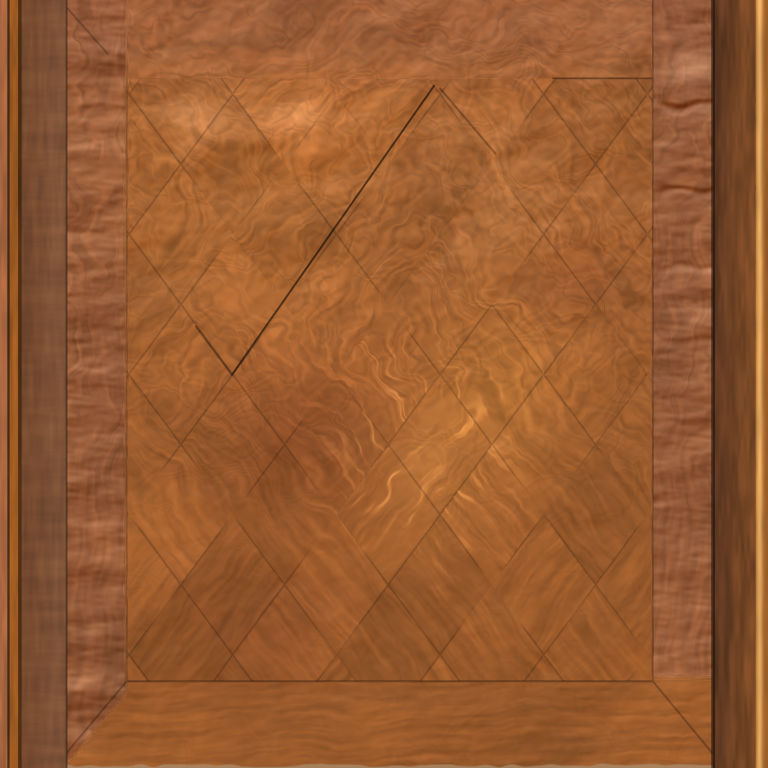
Write a WebGL 1 fragment shader that draws this texture.

```glsl
precision highp float;
// Varnished oak panel: diagonal parquet, mitred border and side mouldings.
uniform vec2 u_resolution;

float hash(vec2 p) {
  vec3 q = fract(vec3(p.xyx) * 0.1031);
  q += dot(q, q.yzx + 33.33);
  return fract((q.x + q.y) * q.z);
}

float noise(vec2 p) {
  vec2 i = floor(p), f = fract(p);
  f = f * f * (3.0 - 2.0 * f);
  return mix(mix(hash(i), hash(i + vec2(1.0, 0.0)), f.x),
             mix(hash(i + vec2(0.0, 1.0)), hash(i + 1.0), f.x), f.y);
}

float fbm(vec2 p) {
  float sum = 0.0, amp = 0.5;
  for (int i = 0; i < 4; i++) {
    sum += amp * noise(p);
    p = mat2(1.6, 1.2, -1.2, 1.6) * p + 7.3;
    amp *= 0.5;
  }
  return sum;
}

float blob(vec2 p, vec2 center, vec2 radius) {
  vec2 d = (p - center) / radius;
  return exp(-dot(d, d));
}

float band(float x, float lo, float hi) {
  float aa = 0.7 / u_resolution.y;
  return smoothstep(lo - aa, lo + aa, x) - smoothstep(hi - aa, hi + aa, x);
}

float seam(vec2 p, vec2 a, vec2 b, float width) {
  vec2 ap = p - a, ab = b - a;
  float d = length(ap - ab * clamp(dot(ap, ab) / dot(ab, ab), 0.0, 1.0));
  return 1.0 - smoothstep(width * 0.3, width + 0.7 / u_resolution.y, d);
}

// Streaks running along dir, bent by a slow warp.
float grain(vec2 p, vec2 dir, float bend) {
  float along = dot(p, dir);
  float across = dot(p, vec2(-dir.y, dir.x)) + bend * (fbm(p * 13.0) - 0.5);
  return 0.6 * noise(vec2(along * 16.0, across * 150.0))
       + 0.4 * noise(vec2(along * 38.0 + 9.0, across * 270.0)) - 0.5;
}

// Uneven varnish surface; wrinkles lie flat on the side borders.
float relief(vec2 p, float side) {
  return mix(fbm(p * vec2(13.0, 17.0) + 4.0), fbm(p * vec2(10.0, 30.0) + 2.0), side);
}

vec3 panel(vec2 p) {
  float inside = band(p.x, 0.165, 0.850) * band(p.y, 0.113, 0.898);
  float side = max(1.0 - smoothstep(0.160, 0.168, p.x), smoothstep(0.847, 0.852, p.x));
  side *= smoothstep(0.0, 0.01, p.y - min(0.113, max(1.19 * (p.x - 0.087), 0.0)));

  // Diamond lattice with its own grain and tint in each tile
  vec2 q = (p - vec2(0.573, 0.330)) / vec2(0.27, 0.365);
  vec2 lattice = 2.0 * vec2(q.x + q.y, q.x - q.y);
  vec2 tile = floor(lattice), f = fract(lattice);
  float pick = hash(tile + 31.0);
  vec2 dir = pick > 0.42 ? vec2(0.60, -0.80) : vec2(0.59, 0.81);
  dir = mix(vec2(1.0, 0.06), dir, inside);
  dir = normalize(mix(dir, vec2(0.12, 1.0), side));
  float calm = smoothstep(0.55, 0.25, p.y);
  float lines = grain(p, dir, mix(0.11, 0.025, calm));

  // Broad colour zones
  vec3 col = mix(vec3(0.59, 0.345, 0.165), vec3(0.635, 0.380, 0.195), smoothstep(0.1, 0.8, p.y));
  col = mix(col, vec3(0.61, 0.37, 0.235), smoothstep(0.86, 0.96, p.y) * 0.8);
  col = mix(col, vec3(0.57, 0.35, 0.235), side * 0.75);
  col += vec3(0.08, 0.065, 0.02) * blob(p, vec2(0.65, 0.50), vec2(0.09, 0.11));
  col += vec3(0.07, 0.06, 0.03) * blob(p, vec2(0.55, 0.39), vec2(0.07, 0.09));
  col += vec3(0.06, 0.04, 0.015) * blob(p, vec2(0.32, 0.72), vec2(0.17, 0.16));
  col += vec3(0.05, 0.05, 0.04) * blob(p, vec2(0.66, 0.72), vec2(0.07, 0.09));
  col -= vec3(0.07, 0.06, 0.025) * blob(p, vec2(0.39, 0.43), vec2(0.12, 0.10));
  col -= vec3(0.08, 0.06, 0.03) * blob(p, vec2(0.73, 0.63), vec2(0.10, 0.06));
  col -= vec3(0.05, 0.04, 0.01) * blob(p, vec2(0.33, 0.19), vec2(0.12, 0.08));
  col *= 1.0 + inside * 0.10 * (hash(tile + 5.0) - 0.5) + 0.22 * (fbm(p * 7.0) - 0.47);

  // Grain, curling figure and golden flecks
  float curl = fbm(p * vec2(9.0, 11.0) + 0.6 * fbm(p * 22.0));
  float figure = sin(curl * 85.0 + lines * 2.0) * (1.0 - calm * 0.6) * (1.0 - side * 0.7);
  col *= 1.0 + 0.24 * lines + 0.035 * figure;
  float fleck = smoothstep(0.12, 0.4, lines) * blob(p, vec2(0.55, 0.41), vec2(0.10, 0.12));
  col += vec3(0.20, 0.17, 0.10) * fleck;

  // Light catching bumps in the varnish
  float slope = relief(p + vec2(-0.004, 0.005), side) - relief(p, side);
  float gloss = 0.25 + 0.65 * side + 0.5 * smoothstep(0.45, 0.8, p.y) * (1.0 - side);
  col += vec3(0.75, 0.68, 0.60) * slope * gloss;
  float shine = blob(p, vec2(0.25, 0.85), vec2(0.05, 0.025)) + blob(p, vec2(0.37, 0.85), vec2(0.05, 0.02))
              + blob(p, vec2(0.90, 0.91), vec2(0.03, 0.04)) + blob(p, vec2(0.90, 0.60), vec2(0.03, 0.015));
  col += vec3(0.13, 0.12, 0.11) * shine * (0.4 + fbm(p * 30.0));
  for (int i = 0; i < 4; i++) {
    float y = 0.862 - 0.100 * float(i) + 0.02 * (hash(vec2(float(i), 3.0)) - 0.5);
    float d = p.y - y - 0.012 * (noise(p * 35.0) - 0.5);
    float span = smoothstep(0.850, 0.870, p.x) * (1.0 - 0.2 * float(i));
    col += span * (0.12 * exp(-pow((d + 0.009) / 0.006, 2.0)) - 0.17 * exp(-pow(d / 0.004, 2.0)));
  }

  // Joints between tiles and around the border
  vec2 edge = min(f, 1.0 - f) * 0.108;
  float joint = 1.0 - smoothstep(0.0004, 0.0022, min(edge.x, edge.y));
  col *= 1.0 - 0.17 * joint * inside * smoothstep(0.3, 0.65, noise(p * 14.0));
  float cuts = seam(p, vec2(0.302, 0.512), vec2(0.565, 0.888), 0.0013);
  cuts = max(cuts, 0.6 * seam(p, vec2(0.255, 0.575), vec2(0.302, 0.512), 0.0013));
  cuts = max(cuts, 0.5 * seam(p, vec2(0.573, 0.885), vec2(0.645, 0.800), 0.0013));
  cuts = max(cuts, 0.6 * seam(p, vec2(0.720, 0.898), vec2(0.850, 0.898), 0.0012));
  cuts = max(cuts, 0.5 * seam(p, vec2(0.165, 0.113), vec2(0.850, 0.113), 0.0014));
  cuts = max(cuts, 0.4 * seam(p, vec2(0.850, 0.113), vec2(0.850, 1.0), 0.0012));
  cuts = max(cuts, 0.25 * seam(p, vec2(0.165, 0.113), vec2(0.165, 0.898), 0.0012));
  cuts = max(cuts, 0.45 * seam(p, vec2(0.087, 0.020), vec2(0.165, 0.113), 0.0014));
  cuts = max(cuts, 0.45 * seam(p, vec2(0.927, 0.020), vec2(0.850, 0.113), 0.0014));
  cuts = max(cuts, 0.4 * seam(p, vec2(0.087, 0.990), vec2(0.140, 0.930), 0.0014));
  col *= 1.0 - 0.55 * cuts;
  float chipped = 1.0 - smoothstep(0.002, 0.005, p.y + 0.005 * (noise(p * 60.0) - 0.5));
  return mix(col, vec3(0.66, 0.54, 0.41), chipped * 0.8);
}

void main() {
  vec2 p = gl_FragCoord.xy / u_resolution;
  float x = p.x, streak = grain(p, vec2(0.0, 1.0), 0.004);
  vec3 col = panel(p);

  // Left moulding
  vec3 rail = vec3(0.455, 0.285, 0.180) + 0.04 * smoothstep(0.03, 0.08, x);
  rail *= 1.0 + 0.2 * streak + 0.22 * (fbm(p * vec2(14.0, 90.0)) - 0.47);
  col = mix(col, rail, band(x, 0.027, 0.087));
  col = mix(col, vec3(0.66, 0.40, 0.25) * (1.0 + 0.25 * streak), band(x, -0.1, 0.011));
  col = mix(col, vec3(0.61, 0.35, 0.13) * (1.0 + 0.3 * streak), band(x, 0.011, 0.027));
  col *= 1.0 - 0.55 * band(x, 0.0095, 0.0125) - 0.50 * band(x, 0.0235, 0.0280);
  col *= 1.0 - 0.35 * band(x, 0.0855, 0.0880);

  // Right moulding with a bright bead
  vec3 stile = mix(vec3(0.37, 0.22, 0.13), vec3(0.47, 0.28, 0.145), smoothstep(0.93, 0.975, x));
  col = mix(col, stile * (1.0 + 0.4 * streak), band(x, 0.928, 0.984));
  vec3 bead = mix(vec3(0.60, 0.36, 0.15), vec3(0.90, 0.67, 0.38), exp(-pow((x - 0.989) / 0.0045, 2.0)));
  col = mix(col, bead * (1.0 + 0.2 * streak), band(x, 0.984, 1.1));
  col *= 1.0 - 0.45 * band(x, 0.926, 0.931);

  gl_FragColor = vec4(clamp(col, 0.0, 1.0), 1.0);
}
```
